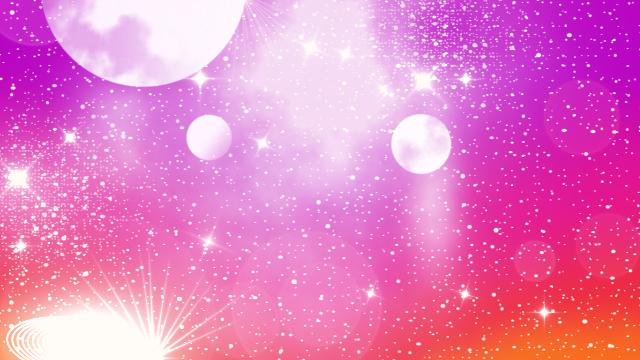
Write a WebGL 2 fragment shader that draws this background.

```glsl
#version 300 es
precision highp float;
uniform vec2 u_resolution;
out vec4 fragColor;

float hash(vec2 p) {
  return fract(sin(dot(p, vec2(127.1, 311.7))) * 43758.5453);
}

float noise(vec2 p) {
  vec2 i = floor(p), f = fract(p);
  f = f * f * (3.0 - 2.0 * f);
  return mix(mix(hash(i), hash(i + vec2(1, 0)), f.x),
             mix(hash(i + vec2(0, 1)), hash(i + 1.0), f.x), f.y);
}

float fbm(vec2 p) {
  float sum = 0.0, amp = 0.5;
  for (int i = 0; i < 5; i++) {
    sum += amp * noise(p);
    p = mat2(1.6, 1.2, -1.2, 1.6) * p + 7.3;
    amp *= 0.5;
  }
  return sum;
}

float cloud(vec2 p, vec2 center, vec2 size) {
  vec2 q = (p - center) / size;
  return exp(-dot(q, q));
}

float disc(vec2 p, vec2 center, float radius) {
  float aa = 1.0 / u_resolution.y;
  return 1.0 - smoothstep(-aa, aa, length(p - center) - radius);
}

// Faint filled bubble with a brighter rim
float bubble(vec2 p, vec2 center, float radius) {
  float rim = exp(-abs(length(p - center) - radius) * 250.0);
  return disc(p, center, radius) * 0.6 + rim * 0.4;
}

// Soft core with four tapering spikes
float star(vec2 p, vec2 center, float size, float angle) {
  float c = cos(angle), s = sin(angle);
  vec2 q = abs(mat2(c, s, -s, c) * (p - center)) / size;
  vec2 taper = pow(max(1.0 - q, 0.0), vec2(2.0));
  float spikes = taper.x * exp(-q.y * 35.0) + taper.y * exp(-q.x * 35.0);
  return spikes + exp(-dot(q, q) * 40.0) + 0.4 * exp(-length(q) * 5.0);
}

// One jittered, slightly flattened speck per grid cell
float specks(vec2 p, float cells, float density, float radius) {
  vec2 g = p * cells, id = floor(g);
  vec2 jitter = 0.25 + 0.5 * vec2(hash(id + 3.1), hash(id + 8.7));
  vec2 q = (fract(g) - jitter) * vec2(1.0, 1.0 + 0.6 * hash(id + 5.3));
  float r = radius * cells * (0.45 + 0.55 * hash(id + 1.9));
  float aa = cells / u_resolution.y;
  return step(hash(id), density) * (1.0 - smoothstep(r - aa, r + aa, length(q)));
}

// Fan of thin rays between two angles
float burst(vec2 p, vec2 center, float from, float to, float reach) {
  float sum = 0.0;
  for (float i = 0.0; i < 13.0; i++) {
    float a = mix(from, to, (i + 0.8 * hash(vec2(i, 2.0))) / 13.0);
    vec2 q = p - center, dir = vec2(cos(a), sin(a));
    float along = dot(q, dir) / (reach * (0.5 + 0.5 * hash(vec2(i, 6.0))));
    float across = abs(q.x * dir.y - q.y * dir.x);
    sum += step(0.0, along) * max(1.0 - along, 0.0) * exp(-across * 450.0);
  }
  return sum;
}

void main() {
  vec2 p = gl_FragCoord.xy / u_resolution.y;
  float aa = 1.0 / u_resolution.y;
  float n = fbm(p * 4.0), fine = fbm(p * 14.0 + 20.0);

  // Orange to violet sky, pinker in the middle
  float h = p.y + 0.12 * (n - 0.5) + 0.27 * exp(-pow((p.x - 0.85) / 0.42, 2.0));
  vec3 col = mix(vec3(0.97, 0.42, 0.12), vec3(0.93, 0.17, 0.25), smoothstep(0.0, 0.2, h));
  col = mix(col, vec3(0.89, 0.08, 0.56), smoothstep(0.15, 0.48, h));
  col = mix(col, vec3(0.72, 0.01, 0.76), smoothstep(0.4, 0.85, h));

  // Pale nebula
  float haze = 1.15 * cloud(p, vec2(0.94, 0.87), vec2(0.4, 0.33));
  haze += 0.4 * cloud(p, vec2(0.72, 0.48), vec2(0.4, 0.28));
  haze += 0.5 * cloud(p, vec2(1.21, 0.43), vec2(0.07, 0.2));
  haze += 0.32 * cloud(p, vec2(0.8, 0.14), vec2(0.45, 0.24));
  haze += 0.5 * cloud(p, vec2(0.06, 0.47), vec2(0.18, 0.17));
  haze += 0.45 * cloud(p, vec2(0.32, 0.63), vec2(0.12, 0.17));
  haze -= 0.45 * cloud(p, vec2(1.2, 0.92), vec2(0.13, 0.1));
  haze *= 0.55 + 0.6 * n + 0.35 * fine;
  col = mix(col, vec3(0.98, 0.91, 0.97), clamp(haze, 0.0, 0.94));

  // Translucent bubbles and rings
  col = mix(col, vec3(0.9, 0.4, 0.88), 0.5 * bubble(p, vec2(0.097, 1.018), 0.144));
  col = mix(col, vec3(0.95, 0.3, 0.72), 0.4 * bubble(p, vec2(1.616, 0.674), 0.104));
  float lens = bubble(p, vec2(1.486, 0.275), 0.056) + 0.6 * bubble(p, vec2(1.69, 0.317), 0.09);
  lens += bubble(p, vec2(0.852, 0.15), 0.208) + 0.7 * bubble(p, vec2(0.89, 0.155), 0.115);
  lens += 0.6 * bubble(p, vec2(0.67, 0.11), 0.104) + 0.5 * bubble(p, vec2(0.3, 0.1), 0.3);
  col = mix(col, vec3(1.0, 0.72, 0.88), 0.23 * min(lens, 2.0));

  // Scattered specks and dense dust
  float dust = cloud(p, vec2(0.1, 0.45), vec2(0.22, 0.18)) + cloud(p, vec2(1.2, 0.9), vec2(0.2, 0.16));
  float light = specks(p, 15.0, 0.4, 0.007) + specks(p + 0.31, 28.0, 0.45, 0.0045);
  light += 0.9 * specks(p + 0.73, 48.0, 0.4, 0.003);
  light += 0.8 * specks(p + 0.17, 36.0, 0.8 * dust, 0.007);
  light += 0.6 * specks(p + 0.57, 110.0, 0.8 * dust, 0.003);

  // Sparkling stars
  light += star(p, vec2(1.176, 0.775), 0.15, 0.78) + star(p, vec2(0.556, 0.782), 0.11, 0.0);
  light += star(p, vec2(1.294, 0.78), 0.07, 0.0) + star(p, vec2(0.729, 0.602), 0.08, 0.5);
  light += star(p, vec2(0.051, 0.505), 0.16, 0.78) + star(p, vec2(0.194, 0.618), 0.08, 0.78);
  light += star(p, vec2(0.058, 0.317), 0.07, 0.0) + star(p, vec2(1.065, 0.752), 0.06, 0.78);
  light += star(p, vec2(0.863, 0.868), 0.11, 0.4) + star(p, vec2(0.96, 0.85), 0.08, 0.4);
  light += star(p, vec2(1.512, 0.132), 0.07, 0.0) + star(p, vec2(1.292, 0.183), 0.06, 0.3);
  light += 0.7 * star(p, vec2(1.03, 0.185), 0.07, 0.4) + 0.5 * star(p, vec2(0.579, 0.329), 0.12, 0.4);
  light += 0.5 * burst(p, vec2(0.67, 1.02), -1.8, -0.4, 0.32);

  // Glowing corner with a ray fan and nested swirl
  light += 1.1 * cloud(p, vec2(0.25, 0.05), vec2(0.19, 0.12)) + 0.3 * cloud(p, vec2(0.3, 0.08), vec2(0.4, 0.2));
  light += burst(p, vec2(0.428, 0.005), 0.4, 2.8, 0.38) + star(p, vec2(0.428, 0.005), 0.1, 0.0);
  for (float i = 0.0; i < 14.0; i++) {
    float k = i / 14.0;
    vec2 axes = mix(vec2(0.19, 0.08), vec2(0.05, 0.025), k);
    vec2 q = p - vec2(mix(0.21, 0.27, k), 0.035);
    q.y += 0.12 * q.x;
    float f = length(q / axes);
    float d = abs((f - 1.0) * f / max(length(q / (axes * axes)), 0.001));
    light += 0.8 * (1.0 - smoothstep(0.0005, 0.0015 + aa, d));
  }
  col = mix(col, vec3(1.0, 0.985, 0.97), clamp(light, 0.0, 1.0));

  // Moons with soft mottling
  float maria = smoothstep(0.42, 0.68, fbm(p * 9.0 + 4.0)) * smoothstep(0.62, 0.25, p.x);
  vec3 lunar = mix(vec3(1.0, 0.98, 1.0), vec3(0.88, 0.6, 0.9), 0.75 * maria);
  float fade = smoothstep(0.1, 0.25, p.x + 0.3 * (1.0 - p.y));
  col = mix(col, lunar, disc(p, vec2(0.398, 1.046), 0.287) * mix(0.5, 0.97, fade));
  float shade = smoothstep(-0.01, 0.075, dot(p - vec2(0.581, 0.618), vec2(0.8, -0.6)));
  col = mix(col, vec3(1.0, 0.97, 1.0), disc(p, vec2(0.581, 0.618), 0.063) * (0.97 - 0.7 * shade));
  vec3 pearl = mix(vec3(1.0), vec3(0.95, 0.8, 0.94), smoothstep(0.4, 0.75, fine));
  col = mix(col, pearl, 0.95 * disc(p, vec2(1.17, 0.6), 0.083));

  fragColor = vec4(col, 1.0);
}
```
